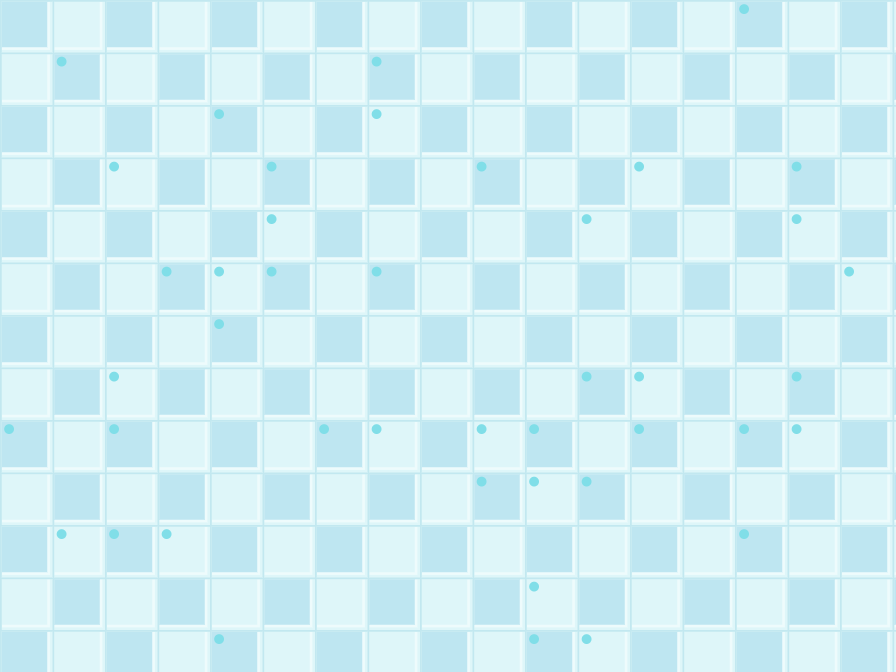
A WebGL 1 fragment shader for this pattern:

```glsl
precision highp float;
// Pale aqua checkerboard of bevelled tiles with thin grout lines and scattered corner dots.

uniform vec2 u_resolution;

const float ROWS = 12.8;           // tiles over the canvas height
const float UNIT = 1.0 / 30.0;     // design step inside one tile

const vec3 PALE = vec3(0.87, 0.965, 0.975);
const vec3 BLUE = vec3(0.745, 0.903, 0.945);
const vec3 HIGHLIGHT = vec3(0.935, 0.985, 0.99);
const vec3 GROUT = vec3(0.76, 0.91, 0.94);
const vec3 DOT = vec3(0.50, 0.87, 0.91);

float hash(vec2 p) {
    vec3 q = fract(vec3(p.xyx) * 0.1031);
    q += dot(q, q.yzx + 33.33);
    return fract((q.x + q.y) * q.z);
}

// Coverage of a signed distance, smoothed over one pixel.
float fill(float dist, float pixel) {
    return clamp(0.5 - dist / pixel, 0.0, 1.0);
}

// Signed distance to an axis-aligned box given by two corners.
float boxDistance(vec2 p, vec2 low, vec2 high) {
    vec2 d = abs(p - 0.5 * (low + high)) - 0.5 * (high - low);
    return max(d.x, d.y);
}

// Signed distance to lines of a given width that start at each whole cell.
float gridDistance(vec2 p, float width) {
    vec2 d = abs(fract(p - 0.5 * width + 0.5) - 0.5);
    return min(d.x, d.y) - 0.5 * width;
}

vec3 tileColor(vec2 grid, float pixel) {
    vec2 cell = floor(grid);
    vec2 local = fract(grid);
    float checker = mod(cell.x + cell.y, 2.0);
    vec3 face = mix(BLUE, PALE, checker);

    // Bright lower-right bevel behind the tile face
    vec2 corner = vec2(UNIT);
    float bevel = boxDistance(local, corner, vec2(28.5 * UNIT));
    float tile = boxDistance(local, corner, vec2(27.0 * UNIT));
    vec3 color = mix(PALE, HIGHLIGHT, fill(bevel, pixel));
    color = mix(color, face, fill(tile, pixel));

    // Grout lines
    color = mix(color, GROUT, fill(gridDistance(grid, UNIT), pixel));

    // A dot in the upper-left corner of about a quarter of the tiles
    float hasDot = step(0.75, hash(cell + 7.0));
    float spot = length(local - 5.2 * UNIT) - 2.8 * UNIT;
    return mix(color, DOT, hasDot * fill(spot, pixel));
}

void main() {
    // Cells are counted from the upper left
    vec2 position = vec2(gl_FragCoord.x, u_resolution.y - gl_FragCoord.y);
    float pixel = ROWS / u_resolution.y;
    gl_FragColor = vec4(tileColor(position * pixel, pixel), 1.0);
}
```
